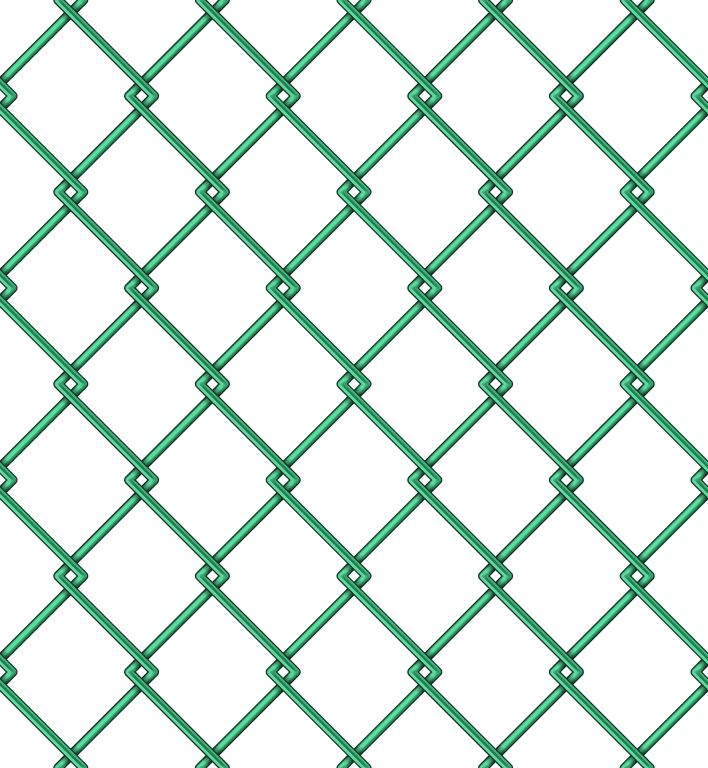
Write a Shadertoy shader that draws this pattern.

```glsl
// Green chain-link fence on white: zigzag wires hooked together at diamond knots.
// Each wire is a folded 45 degree distance field; falling strands pass over rising
// ones. Whole counts of cells make the canvas tile on both axes.

#define COLUMNS 5.0
#define ROWS 4.0
#define CELL_ASPECT 0.7375      // cell width over cell height
#define WIRE_RADIUS 0.0255      // in cell heights, outline included
#define OUTLINE_WIDTH 0.0062
#define SHADOW_REACH 2.6        // in wire radii
#define PAPER vec3(1.0)
#define LIGHT_GREEN vec3(0.37, 0.86, 0.62)
#define MID_GREEN vec3(0.18, 0.62, 0.40)
#define DARK_GREEN vec3(0.13, 0.46, 0.30)
#define OUTLINE_COLOR vec3(0.08, 0.19, 0.14)

// x: signed distance from the wire's centre line, positive to its right.
// y: height from the nearest bend, positive on falling (front) strands.
vec2 zigzagWire(vec2 cell, float middle, float phase) {
    float x = (fract(cell.x - middle + 0.5) - 0.5) * CELL_ASPECT;
    float t = fract(cell.y + phase + 0.25) - 0.25;
    float side = t < 0.25 ? 1.0 : -1.0;
    float y = t < 0.25 ? t : t - 0.5;
    // Corner of two half planes, rounded on the outside of the bend
    vec2 planes = (side * x - 0.25 + vec2(y, -y)) * inversesqrt(2.0);
    float d = min(max(planes.x, planes.y), 0.0) + length(max(planes, 0.0));
    return side * vec2(d, y);
}

// Soft stripe across the wire
float stripe(float u, float centre, float width) {
    return 1.0 - smoothstep(0.35 * width, width, abs(u - centre));
}

vec3 wireColor(vec2 wire, float pixel) {
    float u = wire.x / WIRE_RADIUS;

    // Rising strand: broad highlight, shaded right flank
    vec3 rising = mix(MID_GREEN, LIGHT_GREEN, stripe(u, -0.18, 0.58));
    rising = mix(rising, DARK_GREEN, smoothstep(0.35, 0.7, u));

    // Falling strand: highlight on the left, dark groove, faint right glint
    vec3 falling = mix(MID_GREEN, LIGHT_GREEN, stripe(u, -0.45, 0.42));
    falling = mix(falling, DARK_GREEN, 0.85 * stripe(u, 0.12, 0.36));
    falling = mix(falling, LIGHT_GREEN, 0.4 * stripe(u, 0.55, 0.3));

    vec3 body = mix(rising, falling, smoothstep(-0.025, 0.025, wire.y));
    float inside = WIRE_RADIUS - OUTLINE_WIDTH - abs(wire.x);
    return mix(OUTLINE_COLOR, body, clamp(0.5 + inside / pixel, 0.0, 1.0));
}

float coverage(vec2 wire, float pixel) {
    return clamp(0.5 + (WIRE_RADIUS - abs(wire.x)) / pixel, 0.0, 1.0);
}

void mainImage(out vec4 fragColor, in vec2 fragCoord) {
    vec2 cell = fragCoord / iResolution.xy * vec2(COLUMNS, ROWS);
    float pixel = max(ROWS / iResolution.y, COLUMNS * CELL_ASPECT / iResolution.x);

    // Neighbouring wires mirror each other, so one is always in front
    vec2 wireA = zigzagWire(cell, 0.25, 0.0);
    vec2 wireB = zigzagWire(cell, 0.75, 0.5);
    bool aInFront = wireA.y > 0.0;
    vec2 front = aInFront ? wireA : wireB;
    vec2 back = aInFront ? wireB : wireA;

    // Contact shadow cast on the rear strand
    float lit = smoothstep(0.8, SHADOW_REACH, abs(front.x) / WIRE_RADIUS);
    vec3 backColor = wireColor(back, pixel) * mix(0.55, 1.0, lit);

    vec3 color = mix(PAPER, backColor, coverage(back, pixel));
    color = mix(color, wireColor(front, pixel), coverage(front, pixel));
    fragColor = vec4(color, 1.0);
}
```
